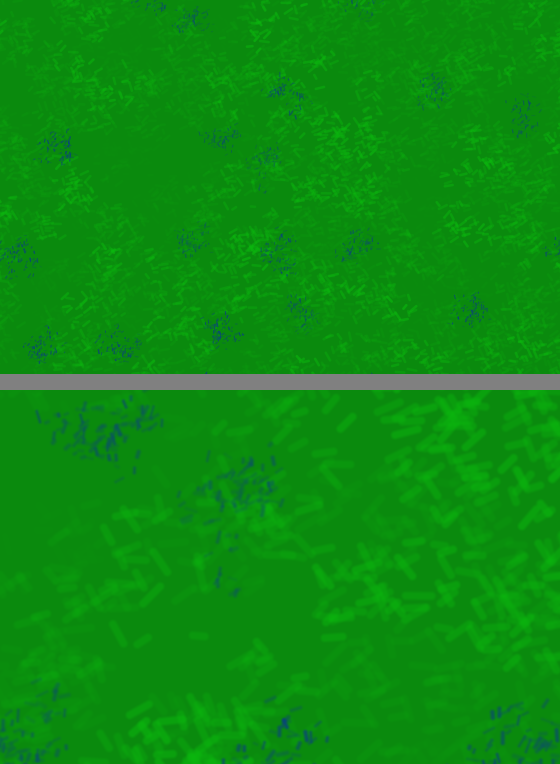
Top: the whole. Bottom: its middle third, enlarged.
Write a Shadertoy shader that draws this pattern.

```glsl
// Green meadow: tufts of short soft blades in drifts, with scattered patches of fine blue flecks.
#define TUFT_CELL 0.09
#define TUFT_LAYERS 3
#define BLADES 11
#define BLADE_LENGTH 0.025
#define BLADE_WIDTH 0.0068
#define PATCH_CELL 0.22
#define PATCH_SHARE 0.6
#define PATCH_RADIUS 0.046
#define FLECKS 84
#define SOFTNESS 0.0019

const vec3 GRASS = vec3(0.04, 0.54, 0.05);
const vec3 BLADE = vec3(0.04, 0.72, 0.05);
const vec3 FLECK = vec3(0.04, 0.36, 0.32);
const vec3 DEEP_FLECK = vec3(0.03, 0.25, 0.5);
const vec3 BLADE_ANGLES = vec3(0.05, 0.62, 2.05);

float hash(vec2 p) {
    return fract(sin(dot(p, vec2(127.1, 311.7))) * 43758.5453);
}

vec2 hash2(vec2 p) {
    return vec2(hash(p), hash(p + 37.7));
}

float noise(vec2 p) {
    vec2 i = floor(p), f = fract(p);
    f = f * f * (3.0 - 2.0 * f);
    return mix(mix(hash(i), hash(i + vec2(1, 0)), f.x),
               mix(hash(i + vec2(0, 1)), hash(i + vec2(1, 1)), f.x), f.y);
}

// Coverage of a soft round-ended stroke centred on the origin
float stroke(vec2 p, float angle, float len, float width) {
    vec2 dir = vec2(cos(angle), sin(angle));
    float along = clamp(dot(p, dir), -0.5 * (len - width), 0.5 * (len - width));
    float d = length(p - dir * along) - 0.5 * width;
    float edge = max(SOFTNESS, 0.7 / iResolution.y);
    return smoothstep(edge, -edge, d);
}

// A loose tuft of blades leaning in three main directions
vec3 drawTuft(vec3 col, vec2 p, vec2 id, float strength) {
    for (int i = 0; i < BLADES; i++) {
        vec2 seed = id + float(i) * vec2(1.73, 3.19);
        vec2 place = (hash2(seed) - 0.5) * 0.08;
        vec2 r = hash2(seed + 11.3);
        float angle = BLADE_ANGLES[int(r.x * 2.999)] + (r.y - 0.5) * 0.55;
        float len = BLADE_LENGTH * mix(0.65, 1.2, hash(seed + 23.9));
        float alpha = strength * mix(0.65, 1.1, r.y);
        col = mix(col, BLADE, alpha * stroke(p - place, angle, len, BLADE_WIDTH));
    }
    return col;
}

// A patch of tiny flecks gathered around a few clumps
vec3 drawPatch(vec3 col, vec2 p, vec2 id, float strength) {
    for (int i = 0; i < FLECKS; i++) {
        vec2 seed = id + float(i) * vec2(2.37, 1.41);
        vec2 polar = hash2(id + float(i % 9) * vec2(5.13, 8.71));
        float turn = 6.2832 * polar.x;
        vec2 clump = PATCH_RADIUS * sqrt(polar.y) * vec2(cos(turn), sin(turn));
        vec2 place = clump + (hash2(seed) + hash2(seed + 5.7) - 1.0) * 0.03;
        vec2 r = hash2(seed + 17.3);
        float angle = 0.7 + (r.x - 0.5) * 2.6;
        float len = mix(0.004, 0.013, r.y);
        float width = mix(0.002, 0.004, hash(seed + 29.1));
        vec3 tint = mix(FLECK, DEEP_FLECK, r.x * r.x);
        col = mix(col, tint, strength * mix(0.35, 0.95, r.x) * stroke(p - place, angle, len, width));
    }
    return col;
}

void mainImage(out vec4 fragColor, in vec2 fragCoord) {
    vec2 p = fragCoord / iResolution.y;
    vec3 col = GRASS;

    // Overlapping layers of tufts, thinned into drifts by noise
    for (int layer = 0; layer < TUFT_LAYERS; layer++) {
        vec2 shift = float(layer) * vec2(0.031, 0.047);
        vec2 cell = floor((p + shift) / TUFT_CELL);
        for (int k = 0; k < 9; k++) {
            vec2 id = cell + vec2(k % 3 - 1, k / 3 - 1);
            vec2 key = id + float(layer) * 71.3;
            vec2 center = (id + hash2(key)) * TUFT_CELL - shift;
            if (length(p - center) > 0.085) continue;
            float drift = smoothstep(0.22, 0.5, noise(center * 7.5 + 9.4));
            float vigor = hash(key + 53.3);
            float strength = drift * (0.13 + 0.45 * vigor * vigor * vigor);
            col = drawTuft(col, p - center, key, strength);
        }
    }

    // Sparse blue patches of varying strength
    vec2 cell = floor(p / PATCH_CELL);
    for (int k = 0; k < 9; k++) {
        vec2 id = cell + vec2(k % 3 - 1, k / 3 - 1);
        vec2 center = (id + 0.15 + 0.7 * hash2(id + 91.7)) * PATCH_CELL;
        if (hash(id + 13.1) > PATCH_SHARE || length(p - center) > 0.1) continue;
        col = drawPatch(col, p - center, id + 131.9, mix(0.45, 1.0, hash(id + 61.3)));
    }

    fragColor = vec4(col, 1.0);
}
```
